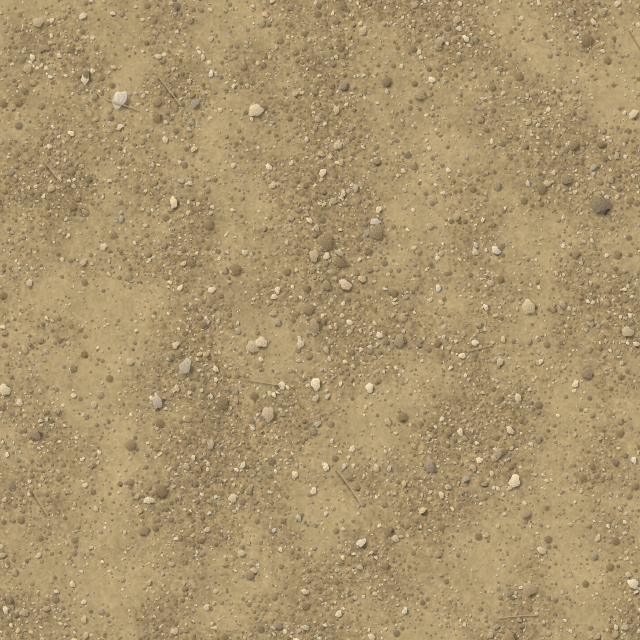
Write a Shadertoy shader that draws this texture.

```glsl
vec4 hash4(vec2 p) {
    vec4 q = fract(p.xyxy * vec4(0.1031, 0.1030, 0.0973, 0.1099));
    q += dot(q, q.wzxy + 33.33);
    return fract((q.xxyz + q.yzzw) * q.zywx);
}

float gradientDot(vec2 cell, vec2 p) {
    float angle = 6.2832 * hash4(cell).x;
    return dot(vec2(cos(angle), sin(angle)), p - cell);
}

float gradientNoise(vec2 p) {
    vec2 i = floor(p), f = p - i;
    vec2 u = f * f * f * (f * (f * 6.0 - 15.0) + 10.0);
    vec2 e = vec2(1, 0);
    return mix(mix(gradientDot(i, p), gradientDot(i + e.xy, p), u.x),
               mix(gradientDot(i + e.yx, p), gradientDot(i + e.xx, p), u.x), u.y);
}

float fbm(vec2 p) {
    float sum = 0.0, amp = 1.0;
    for (int i = 0; i < 4; i++) {
        sum += amp * gradientNoise(p);
        p = mat2(1.6, 1.2, -1.2, 1.6) * p + 7.3;
        amp *= 0.6;
    }
    return sum;
}

// Loose gravel gathers in patches, smooth dust lies between them
float gravelCover(vec2 uv) {
    return smoothstep(-0.5, 0.5, fbm(uv * 5.5 + 3.7));
}

// One jittered grid of irregular stones, each with a shadow to the lower right
void scatterStones(inout vec3 color, vec2 uv, float cells, float share, float contrast) {
    vec2 p = uv * cells;
    float pixel = cells / iResolution.y;
    for (int y = -1; y <= 1; y++)
    for (int x = -1; x <= 1; x++) {
        vec2 cell = floor(p) + vec2(x, y);
        vec4 place = hash4(cell + cells * 3.0);
        if (place.z > share) continue;
        vec2 center = cell + 0.15 + 0.7 * place.xy;
        if (place.z > share * mix(0.22, 1.0, gravelCover(center / cells))) continue;

        vec4 look = hash4(cell + cells * 5.0 + 71.0);
        float radius = mix(0.2, 0.42, look.x * look.x);
        float turn = 6.2832 * look.y;
        mat2 spin = mat2(cos(turn), sin(turn), -sin(turn), cos(turn));
        vec2 offset = p - center;
        vec2 q = spin * offset * vec2(1.0, 1.0) ;
        q *= vec2(0.85, 1.0 + 0.45 * look.z);
        float angle = atan(q.y, q.x);
        float outline = radius * (1.0 + 0.09 * cos(3.0 * angle + 9.0 * look.w)
                                      + 0.07 * cos(5.0 * angle + 20.0 * look.x));
        float edge = length(q) - outline;

        // Contact shadow
        float shade = length(offset - radius * vec2(0.3, -0.35)) - radius;
        color *= 1.0 - 0.34 * contrast * smoothstep(0.4 * radius, -0.3 * radius, shade);

        // Stone body, lit from the upper left
        vec3 stone = mix(vec3(0.56, 0.48, 0.35), vec3(0.91, 0.84, 0.69), pow(look.w, 1.5));
        vec3 tint = mix(vec3(1.04, 0.99, 0.93), vec3(0.96, 1.0, 1.10), place.w);
        stone *= mix(vec3(1), tint, step(0.6, look.z));
        float light = dot(offset, vec2(-0.6, 0.8)) / radius;
        stone *= 1.0 + 0.13 * light + 0.16 * gradientNoise(offset * 4.0 / radius + cell);
        float body = smoothstep(pixel * 0.6, -pixel * 0.6, edge);
        color = mix(color, stone, body * mix(0.75, 0.95, contrast));
    }
}

// Sparse pale straws
void scatterStraws(inout vec3 color, vec2 uv) {
    for (int i = 0; i < 9; i++) {
        vec4 h = hash4(vec2(float(i) * 7.0 + 2.0, 19.0));
        float turn = (h.z - 0.5) * 2.2;
        vec2 q = mat2(cos(turn), -sin(turn), sin(turn), cos(turn)) * (uv - h.xy);
        q.y += 4.0 * q.x * q.x * (h.w - 0.5);
        q.x = max(abs(q.x) - 0.015 - 0.02 * h.w, 0.0);
        float d = length(q);
        color *= 1.0 - 0.2 * smoothstep(0.004, 0.0, length(q + vec2(0, 0.002)));
        color = mix(color, vec3(0.77, 0.67, 0.49), 0.7 * smoothstep(0.0018, 0.0004, d));
    }
}

void mainImage(out vec4 fragColor, in vec2 fragCoord) {
    vec2 uv = fragCoord / iResolution.y;
    float cover = gravelCover(uv);

    // Dusty ground with soft blotches and fine grit
    vec3 color = mix(vec3(0.72, 0.635, 0.465), vec3(0.63, 0.545, 0.395), cover);
    color *= 1.0 + 0.07 * fbm(uv * 14.0 + 31.0);
    float grit = gradientNoise(uv * 95.0) + gradientNoise(uv * 210.0 + 5.0);
    color *= 1.0 + grit * mix(0.07, 0.22, cover);

    // Gravel from fine to coarse
    scatterStones(color, uv, 180.0, 0.55, 0.6);
    scatterStones(color, uv, 115.0, 0.50, 0.75);
    scatterStones(color, uv, 72.0, 0.30, 0.9);
    scatterStones(color, uv, 42.0, 0.13, 1.0);
    scatterStones(color, uv, 23.0, 0.04, 0.9);
    scatterStraws(color, uv);

    fragColor = vec4(clamp(color, 0.0, 1.0), 1.0);
}
```
